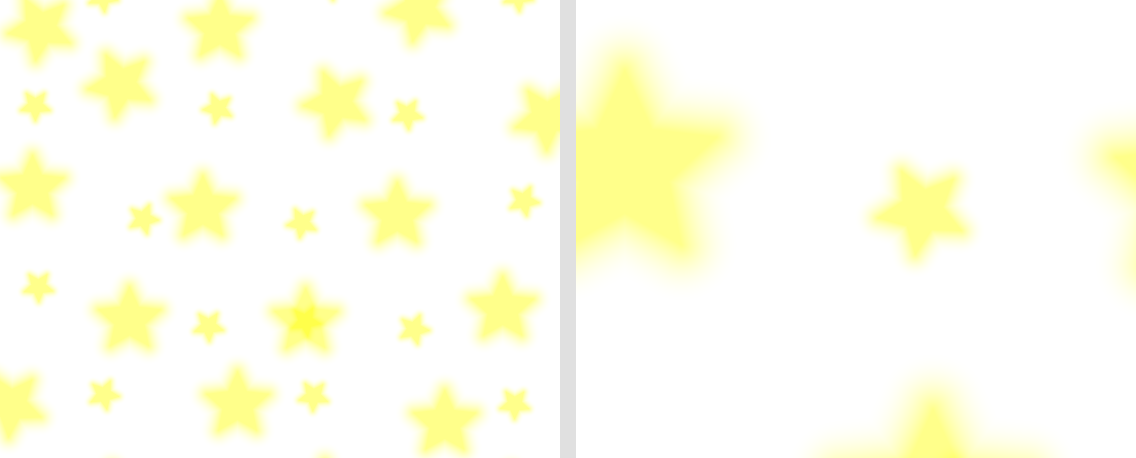
Left, the full canvas; right, a detail of the centre.
This pattern is drawn by a WebGL 2 fragment shader. Its source:

```glsl
#version 300 es
precision highp float;
// Soft glowing yellow five-pointed stars, large and small, scattered on white.

#define CELL 0.22               // grid spacing, in canvas heights
#define JITTER 0.5              // spread of a star inside its cell
#define GRID_SHIFT vec2(0.07, 0.0)
#define BIG_RADIUS 0.070
#define BIG_GLOW 0.043
#define SMALL_RADIUS 0.032
#define SMALL_GLOW 0.018
#define INNER_RATIO 0.48        // notch radius over tip radius
#define TILT 0.5                // range of lean, in radians
#define UPRIGHT_SHARE 0.6       // part of the large stars that point up
#define OVERLAP_CELL ivec2(3, 1)
#define STAR_YELLOW vec3(1.0, 1.0, 0.54)

uniform vec2 u_resolution;
out vec4 fragColor;

const float PI = 3.14159265;

// Integer hash: three values in 0..1 for each cell
vec3 hashCell(ivec2 cell) {
    uvec3 v = uvec3(cell.x + 64, cell.y + 64, 17) * 1664525u + 1013904223u;
    for (int i = 0; i < 2; i++) {
        v.x += v.y * v.z;
        v.y += v.z * v.x;
        v.z += v.x * v.y;
        v ^= v >> 16u;
    }
    return vec3(v >> 8u) / 16777216.0;
}

vec2 rotate(vec2 p, float angle) {
    float c = cos(angle), s = sin(angle);
    return vec2(c * p.x - s * p.y, s * p.x + c * p.y);
}

// Signed distance to a star with one tip up, folded into half a point
float starDistance(vec2 p, float radius) {
    float sector = 2.0 * PI / 5.0;
    float angle = atan(p.x, p.y);
    angle = abs(angle - sector * round(angle / sector));
    vec2 q = length(p) * vec2(sin(angle), cos(angle));
    vec2 tip = vec2(0.0, radius);
    vec2 notch = radius * INNER_RATIO * vec2(sin(PI / 5.0), cos(PI / 5.0));
    vec2 edge = notch - tip, fromTip = q - tip;
    float along = clamp(dot(fromTip, edge) / dot(edge, edge), 0.0, 1.0);
    float side = edge.x * fromTip.y - edge.y * fromTip.x;
    return length(fromTip - edge * along) * sign(side);
}

// Flat core with a glow that fades outward; returned as a filter on white
vec3 starTint(vec2 p, float angle, float radius, float glow) {
    float d = starDistance(rotate(p, angle), radius);
    float fade = 1.0 - clamp(d / glow, 0.0, 1.0);
    return mix(vec3(1.0), STAR_YELLOW, fade * fade);
}

void main() {
    vec2 p = gl_FragCoord.xy / u_resolution.y + GRID_SHIFT;
    ivec2 home = ivec2(floor(p / CELL));
    vec3 color = vec3(1.0);

    // Large and small stars alternate over a jittered grid
    for (int y = -1; y <= 1; y++) {
        for (int x = -1; x <= 1; x++) {
            ivec2 cell = home + ivec2(x, y);
            vec3 rnd = hashCell(cell);
            vec2 center = (vec2(cell) + 0.5 + JITTER * (rnd.xy - 0.5)) * CELL;
            bool isBig = ((cell.x + cell.y) & 1) == 0;
            bool isUpright = isBig && rnd.z < UPRIGHT_SHARE;
            float lean = PI + TILT * (fract(rnd.z * 7.0) - 0.5);
            float angle = isUpright ? 0.0 : lean;
            float radius = isBig ? BIG_RADIUS : SMALL_RADIUS;
            float glow = isBig ? BIG_GLOW : SMALL_GLOW;
            color *= starTint(p - center, angle, radius, glow);

            // One small star lies over a large one and deepens its yellow
            if (cell == OVERLAP_CELL) {
                color *= starTint(p - center, lean, SMALL_RADIUS, SMALL_GLOW);
            }
        }
    }
    fragColor = vec4(color, 1.0);
}
```
